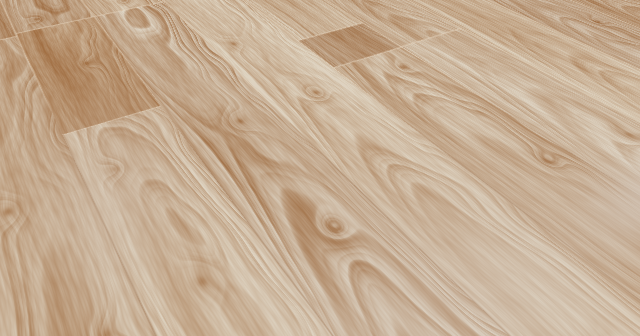
This texture is drawn by a WebGL 2 fragment shader. Its source:

```glsl
#version 300 es
precision highp float;

uniform vec2 u_resolution;
out vec4 fragColor;

// Joint positions along each strip, and darkness of its near, middle and far plank
const vec2 JOINTS[9] = vec2[9](vec2(0, 4.58), vec2(3.4, 4.62), vec2(0, 4.62), vec2(0, 9),
    vec2(3.28, 3.66), vec2(0, 3.285), vec2(0, 9), vec2(0, 9), vec2(0, 9));
const vec3 DARKNESS[9] = vec3[9](vec3(0.6, 0.6, 0.95), vec3(0.4, 1.0, 0.9), vec3(0.56, 0.56, 0.5),
    vec3(0.27), vec3(0.55, 1.02, 0.4), vec3(0.36, 0.36, 0.45), vec3(0.38), vec3(0.52), vec3(0.75));

float hash(vec2 p) {
    p = fract(p * vec2(0.1031, 0.1137));
    p += dot(p, p.yx + 33.33);
    return fract((p.x + p.y) * p.x * 17.0);
}

// Distance to the nearest scattered cell point
float cellular(vec2 p) {
    vec2 cell = floor(p);
    float nearest = 2.0;
    for (int y = -1; y <= 1; y++)
        for (int x = -1; x <= 1; x++) {
            vec2 c = cell + vec2(x, y);
            vec2 point = c + vec2(hash(c + 71.0), hash(c + 13.0));
            nearest = min(nearest, length(p - point));
        }
    return nearest;
}

float layeredSines(vec2 p) {
    float sum = 0.0, amplitude = 0.5;
    for (int i = 0; i < 4; i++) {
        sum += amplitude * sin(p.x + 1.7 * sin(p.y + float(i)));
        p = mat2(1.6, 0.7, -0.9, 1.5) * p + 2.3;
        amplitude *= 0.55;
    }
    return sum;
}

// Slow rise to a dark late-wood line, then a quick soft fall
float ringProfile(float phase) {
    float f = fract(phase);
    return f * f * (1.0 - smoothstep(0.78, 1.0, f)) * 1.9;
}

// Darkening by rings, streaks, fibres and knots; p.x spans a strip, p.y runs along it
float woodGrain(vec2 p, vec2 plank, float strip) {
    float seed = 40.0 * hash(plank + 5.0);
    float figure = strip == 1.0 ? 1.0 : 0.4 + 0.35 * hash(plank + 19.0);

    // One possible knot per stretch of strip
    vec2 stretch = vec2(strip + 20.0, floor(p.y / 2.6) + 40.0);
    vec2 knotCenter = vec2(0.5 * hash(stretch) - 0.25,
        2.6 * (stretch.y - 40.0 + 0.35 + 0.3 * hash(stretch + 9.0)));
    vec2 k = (p - knotCenter) * vec2(1.0, 0.5);
    float hasKnot = step(0.5, hash(stretch + 31.0));
    float bulge = hasKnot * exp(-55.0 * dot(k, k));
    float knot = hasKnot * exp(-800.0 * dot(k, k));

    // Long cathedral rings, bent by slow waves and by the knot
    float warp = layeredSines(vec2(p.x * 2.6 + seed, p.y * 0.75 + seed));
    float a = p.x + 0.1 * warp - 0.2 * (hash(plank + 47.0) - 0.5);
    float phase = 15.0 * a * a + 1.5 * sin(0.6 * p.y + seed) + 0.25 * p.y + 0.7 * warp + 1.5 * bulge;
    phase += 0.3 * sin(phase * 2.3 + seed);
    float patches = 0.7 + 0.4 * sin(p.y * 0.8 + 4.0 * p.x + seed);
    float rings = (ringProfile(phase) + 0.3 * ringProfile(phase * 3.0) - 0.55) * patches * figure;

    // Broad bands, straight streaks and short pores
    float across = p.x + 0.03 * warp + 0.04 * bulge;
    float bands = layeredSines(vec2(across * 7.0 + seed * 1.7, p.y * 0.3 + seed));
    float streaks = layeredSines(vec2(across * 24.0 + seed, p.y * 0.16 + seed))
        + 0.45 * sin(across * 97.0 + seed + sin(p.y * 0.5));
    float fibres = cellular(vec2(across * 52.0 + seed, p.y * 3.0)) - 0.5;
    return 0.72 * rings + 0.24 * bands + 0.17 * streaks + 0.34 * fibres + 0.15 * bulge + 0.6 * knot;
}

void main() {
    // Height is one unit, measured downward from the top edge
    vec2 q = vec2(gl_FragCoord.x, u_resolution.y - gl_FragCoord.y) / u_resolution.y;
    float pixel = 1.0 / u_resolution.y;

    // Floor plane seen in perspective
    float depth = q.y + 0.854;
    float across = ((q.x + 0.396) / depth - 0.464) / 0.284;
    float along = (4.455 - q.x) / depth;

    // Strip and plank
    float strip = floor(across);
    int index = clamp(int(strip) + 1, 0, 8);
    vec2 joints = JOINTS[index];
    int part = int(step(joints.x, along) + step(joints.y, along));
    vec2 plank = vec2(strip + 3.0, float(part) + 2.0);
    vec2 p = vec2(fract(across) - 0.5, along * 3.0);

    // Wood colour
    float dark = DARKNESS[index][part] + woodGrain(p, plank, strip);
    dark += 0.1 * sin(along * 2.1 + across * 1.3);
    vec3 color = mix(vec3(0.84, 0.78, 0.7), vec3(0.7, 0.55, 0.41), clamp(dark, -0.2, 1.5));
    color *= 1.0 + 0.03 * (hash(plank + 61.0) - 0.5) * vec3(0.4, 0.0, -1.0);

    // Thin seams between strips, pale joints between planks
    float seamDistance = (0.5 - abs(p.x)) * 0.185 * depth;
    float jointDistance = min(abs(along - joints.x), abs(along - joints.y)) * 0.27 * depth * depth;
    float seam = 1.0 - smoothstep(0.0, 0.001 + pixel, seamDistance);
    float joint = 1.0 - smoothstep(0.0, 0.001 + pixel, jointDistance);
    float pale = smoothstep(0.55, 0.2, q.y);
    color = mix(color, mix(vec3(0.64, 0.49, 0.36), vec3(0.87, 0.79, 0.69), pale), 0.5 * seam);
    color = mix(color, vec3(0.9, 0.83, 0.74), 0.45 * joint);

    // Soft window sheen
    vec2 low = (q - vec2(1.45, 0.88)) * vec2(1.7, 2.4);
    vec2 side = (q - vec2(1.92, 0.6)) * vec2(6.0, 8.0);
    vec2 left = (q - vec2(0.34, 0.56)) * vec2(5.0, 3.5);
    float sheen = 0.4 * exp(-dot(low, low)) + 0.6 * exp(-dot(side, side)) + 0.3 * exp(-dot(left, left));
    color = mix(color, vec3(0.83, 0.78, 0.73), sheen);
    fragColor = vec4(color, 1.0);
}
```
